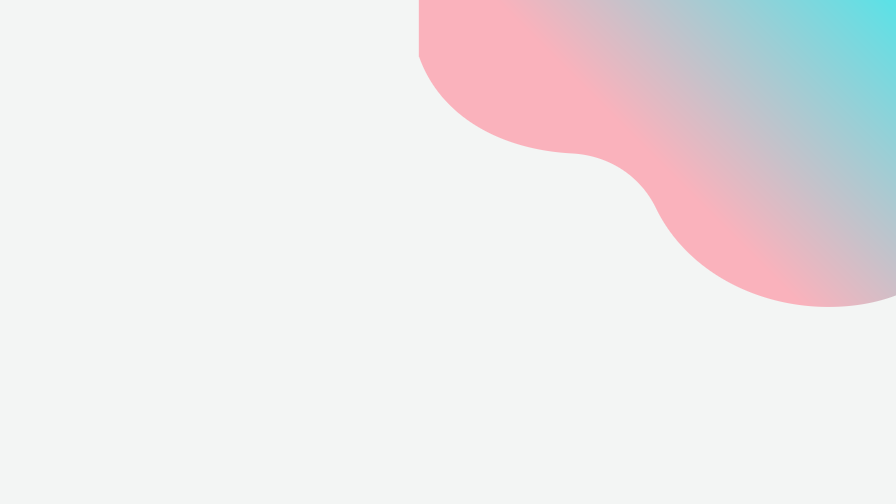
Write a Shadertoy shader that draws this background.

```glsl
// A soft wavy blob hanging from the upper right corner of a pale canvas.
// Its lower rim is a chain of cubic Bezier arcs, solved for height at each x;
// a diagonal gradient fills it from pink to cyan.

// Lengths are in canvas heights, with the origin at the lower left.
const vec3 PAPER = vec3(0.951, 0.959, 0.956);
const vec3 PINK  = vec3(0.980, 0.698, 0.737);
const vec3 CYAN  = vec3(0.361, 0.882, 0.902);

const float DESIGN_ASPECT  = 16.0 / 9.0;
const float GRADIENT_START = 1.984;  // value of x + y where pink begins to fade
const float GRADIENT_END   = 2.764;  // value of x + y where cyan is full

// Rim control points, left to right; neighbouring arcs share an end.
const int ARC_COUNT = 4;
const vec2 RIM[13] = vec2[13](
    vec2(0.831, 0.889), vec2(0.870, 0.7755), vec2(0.984, 0.704),
    vec2(1.134, 0.6956), vec2(1.206, 0.692), vec2(1.269, 0.653),
    vec2(1.301, 0.588), vec2(1.361, 0.463), vec2(1.500, 0.391),
    vec2(1.6435, 0.391), vec2(1.690, 0.391), vec2(1.736, 0.398),
    vec2(1.778, 0.414));

vec2 bezier(vec2 a, vec2 b, vec2 c, vec2 d, float t) {
    float s = 1.0 - t;
    return s * s * s * a + 3.0 * s * s * t * b + 3.0 * s * t * t * c + t * t * t * d;
}

vec2 bezierTangent(vec2 a, vec2 b, vec2 c, vec2 d, float t) {
    float s = 1.0 - t;
    return s * s * (b - a) + 2.0 * s * t * (c - b) + t * t * (d - c);
}

// Approximate signed distance above the rim, positive inside the blob.
float rimDistance(vec2 p) {
    // Pick the arc that spans this x
    int first = 0;
    for (int i = 1; i < ARC_COUNT; i++) {
        if (p.x >= RIM[3 * i].x) first = 3 * i;
    }
    vec2 a = RIM[first], b = RIM[first + 1], c = RIM[first + 2], d = RIM[first + 3];

    // Bisect for the parameter, as x rises steadily along each arc
    float low = 0.0, high = 1.0;
    for (int i = 0; i < 18; i++) {
        float mid = 0.5 * (low + high);
        if (bezier(a, b, c, d, mid).x < p.x) low = mid;
        else high = mid;
    }
    float t = 0.5 * (low + high);
    vec2 tangent = normalize(bezierTangent(a, b, c, d, t));
    return (p.y - bezier(a, b, c, d, t).y) * tangent.x;
}

void mainImage(out vec4 fragColor, in vec2 fragCoord) {
    // Keep the blob anchored to the right side
    float pixel = 1.0 / iResolution.y;
    vec2 p = fragCoord * pixel;
    p.x += DESIGN_ASPECT - iResolution.x * pixel;

    // The blob lies above the rim and right of a straight vertical wall
    float inside = min(rimDistance(p), p.x - RIM[0].x);
    float coverage = clamp(inside / pixel + 0.5, 0.0, 1.0);

    // Diagonal fill
    float fade = clamp((p.x + p.y - GRADIENT_START) / (GRADIENT_END - GRADIENT_START), 0.0, 1.0);
    vec3 fill = mix(PINK, CYAN, fade);

    fragColor = vec4(mix(PAPER, fill, coverage), 1.0);
}
```
